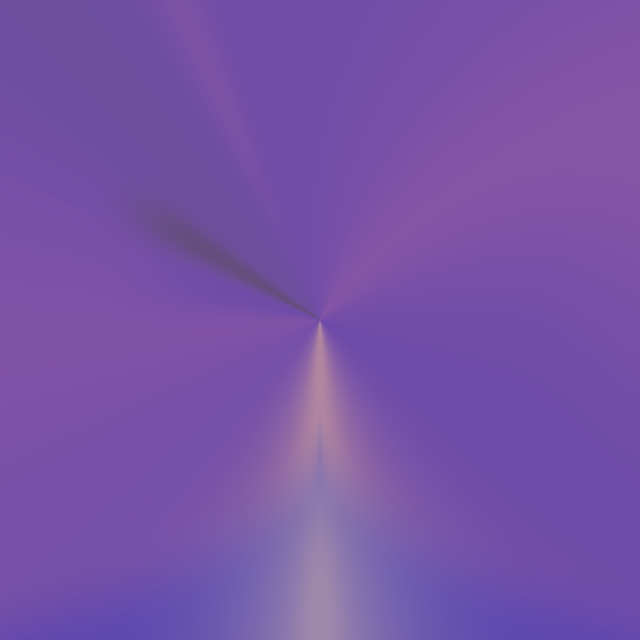
Give the GLSL for this background, as a WebGL 2 fragment shader.

```glsl
#version 300 es
precision highp float;

uniform vec2 u_resolution;
out vec4 fragColor;

// Palette
const vec3 VIOLET = vec3(0.430, 0.292, 0.665);
const vec3 ORCHID = vec3(0.515, 0.332, 0.645);
const vec3 SLATE = vec3(0.420, 0.305, 0.610);
const vec3 UMBER = vec3(0.385, 0.305, 0.470);
const vec3 PEACH = vec3(0.730, 0.560, 0.620);
const vec3 INDIGO = vec3(0.355, 0.275, 0.690);
const vec3 MIST = vec3(0.455, 0.400, 0.690);
const vec3 PEARL = vec3(0.640, 0.555, 0.670);

// Ray directions in degrees, counterclockwise from the right
const vec2 CENTER = vec2(0.5);
const float ORCHID_RAY = 54.0;
const float ORCHID_BEND = 38.0;
const float PALE_RAY = 114.0;
const float SLATE_RAY = 131.0;
const float DARK_RAY = 148.5;
const float SHADE_RAY = 164.0;
const float LEFT_RAY = 184.0;
const float BEAM_RAY = 270.0;
const float VIOLET_RAY = 328.0;

// Curved upper edge of the blue pool
const float POOL_DEPTH = 0.165;
const float POOL_CURVE = 0.44;
const float FIBRE_COUNT = 1.6;
const float FIBRE_STRENGTH = 0.16;

float hash(float n) {
    return fract(sin(n * 127.1) * 43758.5453);
}

float noise(float x) {
    float cell = floor(x);
    return mix(hash(cell), hash(cell + 1.0), smoothstep(0.0, 1.0, x - cell));
}

// Soft angular bump that wraps around the circle
float lobe(float angle, float ray, float width) {
    float d = (mod(angle - ray + 180.0, 360.0) - 180.0) / width;
    return exp(-d * d);
}

// Conic field of violet, orchid and slate
vec3 conicField(float angle, float radius) {
    float warmth = 0.25;
    warmth += 0.75 * lobe(angle, ORCHID_RAY - ORCHID_BEND * radius, 27.0);
    warmth += 0.55 * lobe(angle, LEFT_RAY, 30.0);
    warmth -= 0.25 * lobe(angle, VIOLET_RAY, 24.0);
    warmth += 0.25 * lobe(angle, 0.0, 25.0) * smoothstep(0.3, 0.6, radius);

    // Fine fibres along the upper left rays
    float fibre = noise(angle * FIBRE_COUNT) - 0.5;
    warmth += FIBRE_STRENGTH * fibre * lobe(angle, 153.0, 10.0) * smoothstep(0.2, 0.45, radius);

    vec3 color = mix(VIOLET, ORCHID, clamp(warmth, 0.0, 1.0));
    return mix(color, SLATE, 0.9 * lobe(angle, SLATE_RAY, 17.0));
}

// Pale ray, dark ray and the shade below it
vec3 addRays(vec3 color, float angle, float radius) {
    float pale = lobe(angle, PALE_RAY, 4.0) * smoothstep(0.05, 0.4, radius);
    color = mix(color, ORCHID, 0.65 * pale);
    float shade = lobe(angle, SHADE_RAY, 11.0) * (1.0 - smoothstep(0.15, 0.36, radius));
    color = mix(color, VIOLET, 0.8 * shade);
    float dark = lobe(angle, DARK_RAY, 6.5) * (1.0 - smoothstep(0.22, 0.41, radius));
    return mix(color, UMBER, 0.9 * dark);
}

// Peach beam that falls into a blue pool with a pearl core
vec3 addBeam(vec3 color, vec2 p, float angle, float radius) {
    float glow = 0.55 * lobe(angle, BEAM_RAY, 25.0) + 0.32 * lobe(angle, BEAM_RAY, 11.0);
    color = mix(color, PEACH, glow);

    float side = abs(p.x);
    float edge = POOL_DEPTH + POOL_CURVE * sqrt(side);
    float pool = smoothstep(-0.06, 0.09, -p.y - edge);
    vec3 water = mix(INDIGO, MIST, exp(-pow(side / 0.2, 2.0)));
    float core = 0.5 * lobe(angle, BEAM_RAY, 12.0) + 0.42 * lobe(angle, BEAM_RAY, 5.0);
    water = mix(water, PEARL, core * smoothstep(0.1, 0.45, radius));
    return mix(color, water, 0.95 * pool);
}

void main() {
    vec2 p = gl_FragCoord.xy / u_resolution - CENTER;
    float radius = length(p);
    float angle = radius > 0.0 ? degrees(atan(p.y, p.x)) : BEAM_RAY;
    angle = mod(angle, 360.0);

    vec3 color = conicField(angle, radius);
    color = addRays(color, angle, radius);
    color = addBeam(color, p, angle, radius);
    fragColor = vec4(color, 1.0);
}
```
